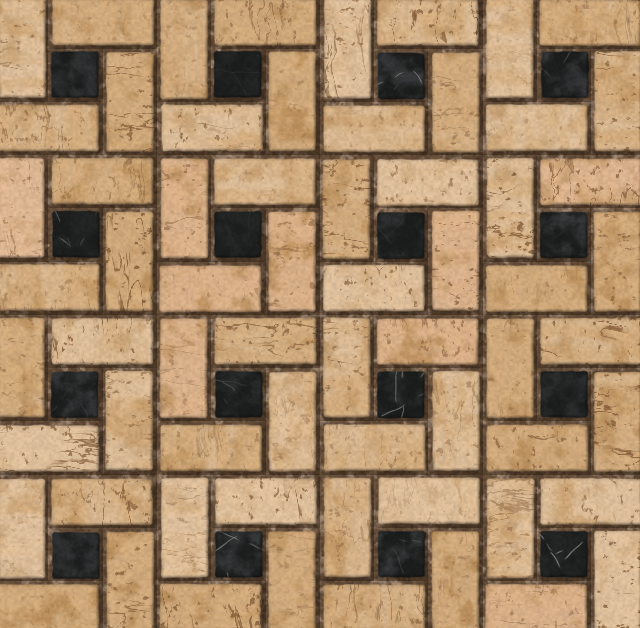
This texture is drawn by a Shadertoy shader. Its source:

```glsl
// Pinwheel mosaic: tumbled travertine bricks turning around small black stone squares.

const vec2 REPEATS = vec2(3.93, 3.93);       // pinwheels across and down
const vec2 ORIGIN = vec2(0.036, 0.029);      // offset of the first pinwheel
const float HALF_JOINT = 0.066;              // in thirds of a pinwheel
const float CORNER = 0.055;
const float JITTER = 0.035;                  // laying inaccuracy
const vec3 PALE = vec3(0.87, 0.75, 0.61);
const vec3 SAND = vec3(0.81, 0.66, 0.48);
const vec3 OCHRE = vec3(0.71, 0.54, 0.34);
const vec3 ROSE = vec3(0.87, 0.70, 0.56);
const vec3 VEIN = vec3(0.50, 0.35, 0.21);
const vec3 BLACK_STONE = vec3(0.105, 0.11, 0.108);
const vec3 SLATE = vec3(0.21, 0.215, 0.22);
const vec3 SCRATCH = vec3(0.48, 0.48, 0.47);
const vec3 GROUT_DARK = vec3(0.25, 0.18, 0.12);
const vec3 GROUT = vec3(0.39, 0.30, 0.22);
const vec3 GROUT_LIGHT = vec3(0.62, 0.53, 0.45);

float hash(vec2 p) {
    vec3 a = fract(p.xyx * 0.1031);
    a += dot(a, a.yzx + 33.33);
    return fract((a.x + a.y) * a.z);
}

float noise(vec2 p) {
    vec2 i = floor(p), f = fract(p);
    f = f * f * (3.0 - 2.0 * f);
    return mix(mix(hash(i), hash(i + vec2(1, 0)), f.x),
               mix(hash(i + vec2(0, 1)), hash(i + vec2(1, 1)), f.x), f.y);
}

float fbm(vec2 p) {
    float sum = 0.0, amp = 0.5;
    for (int i = 0; i < 4; i++) {
        sum += amp * noise(p);
        p = mat2(1.6, 1.2, -1.2, 1.6) * p + 7.3;
        amp *= 0.5;
    }
    return sum / 0.9375;
}

// Finds the tile holding q (0..3, y down): centre, half size, index; 4 is the black square
float pinwheel(vec2 q, out vec2 centre, out vec2 halfSize) {
    if (q.x < 1.0 && q.y < 2.0) { centre = vec2(0.5, 1.0); halfSize = vec2(0.5, 1.0); return 0.0; }
    if (q.x >= 1.0 && q.y < 1.0) { centre = vec2(2.0, 0.5); halfSize = vec2(1.0, 0.5); return 1.0; }
    if (q.x >= 2.0) { centre = vec2(2.5, 2.0); halfSize = vec2(0.5, 1.0); return 2.0; }
    if (q.y >= 2.0) { centre = vec2(1.0, 2.5); halfSize = vec2(1.0, 0.5); return 3.0; }
    centre = vec2(1.5); halfSize = vec2(0.5);
    return 4.0;
}

float roundedBox(vec2 p, vec2 halfSize, float r) {
    vec2 d = abs(p) - halfSize + r;
    return length(max(d, 0.0)) + min(max(d.x, d.y), 0.0) - r;
}

// Banded stone; p.x runs along the brick, bands mostly cross it
vec3 travertine(vec2 p, vec2 key) {
    vec2 seed = 90.0 * vec2(hash(key + 3.1), hash(key + 8.7));
    float tone = hash(key + 1.7), wear = hash(key + 5.3);
    vec2 stretch = hash(key + 9.9) < 0.75 ? vec2(5.0, 1.1) : vec2(1.1, 5.0);
    vec2 bandPos = p * stretch + 0.9 * fbm(p * 2.5 + seed) + seed;
    float band = fbm(bandPos);
    vec3 col = mix(PALE, SAND, smoothstep(0.1, 0.75, tone + 0.9 * (band - 0.5)));
    col = mix(col, ROSE, 0.6 * step(0.85, hash(key + 2.2)));
    col = mix(col, OCHRE, smoothstep(0.48, 0.8, fbm(p * 3.0 + seed)) * (0.25 + 0.65 * tone));
    // Wandering brown veins, only in patches
    float ridge = abs(fbm(bandPos * 0.8 + 31.0) - 0.5);
    float patches = smoothstep(0.42, 0.7, noise(p * 1.8 + seed + 17.0));
    col = mix(col, VEIN, (1.0 - smoothstep(0.0, 0.028, ridge)) * patches * (0.15 + 0.7 * wear));
    // Pits and fine grain
    float pits = smoothstep(0.67, 0.8, fbm(p * vec2(11.0, 8.0) + seed));
    col = mix(col, VEIN, pits * (0.25 + 0.55 * wear));
    return col * (0.95 + 0.1 * noise(p * 22.0 + seed)) * (0.97 + 0.06 * band);
}

vec3 blackStone(vec2 p, vec2 key) {
    vec2 seed = 70.0 * vec2(hash(key + 4.4), hash(key + 6.1));
    float cloud = fbm(p * 4.0 + seed);
    vec3 col = mix(BLACK_STONE, SLATE, smoothstep(0.3, 0.8, cloud) * (0.2 + 0.9 * hash(key)));
    // Fine scratches
    for (float i = 0.0; i < 4.0; i++) {
        float a = 3.14 * hash(key + i * 2.3 + 0.5);
        float dist = abs(dot(p, vec2(cos(a), sin(a))) + 0.6 * hash(key + i * 3.7) - 0.3
                         + 0.06 * (noise(p * 5.0 + seed) - 0.5));
        float broken = smoothstep(0.5, 0.75, noise(p * 4.0 + seed + i * 9.0));
        col = mix(col, SCRATCH, (1.0 - smoothstep(0.0, 0.022, dist)) * broken * hash(key + 7.7));
    }
    return col * (0.92 + 0.16 * noise(p * 24.0 + seed));
}

void mainImage(out vec4 fragColor, in vec2 fragCoord) {
    vec2 uv = fragCoord / iResolution.xy;
    vec2 grid = vec2(uv.x, 1.0 - uv.y) * REPEATS + ORIGIN;
    vec2 wall = grid * 3.0, centre, halfSize;
    float index = pinwheel(fract(grid) * 3.0, centre, halfSize);
    vec2 key = floor(grid) * 7.0 + vec2(index * 1.37, index * 2.11) + 11.0;
    vec2 p = fract(grid) * 3.0 - centre;
    p -= JITTER * (vec2(hash(key + 0.3), hash(key + 0.9)) - 0.5);

    // Slightly chipped outline
    float d = roundedBox(p, halfSize - HALF_JOINT, CORNER);
    d += 0.022 * (noise(wall * 8.0) - 0.5);
    float pixel = 3.0 * REPEATS.y / iResolution.y;

    // Grout: shaded below and right of each tile, with pale crumbs
    vec2 side = p / halfSize;
    float lee = smoothstep(-0.3, 0.3, max(side.x, side.y) - max(-side.x, -side.y));
    vec3 grout = mix(GROUT, GROUT_DARK, lee * 0.8);
    grout = mix(grout, GROUT_LIGHT, smoothstep(0.5, 0.75, fbm(wall * 7.0)) * (0.8 - 0.5 * lee));
    grout *= 0.8 + 0.35 * noise(wall * 20.0);

    vec2 along = halfSize.y > halfSize.x ? p.yx : p;
    vec3 tile = index > 3.5 ? blackStone(p, key) : travertine(along, key);
    float bevel = smoothstep(-0.07, 0.01, d);
    tile *= 1.0 - bevel * (0.1 + 0.3 * lee);

    fragColor = vec4(mix(grout, tile, 1.0 - smoothstep(-pixel, pixel, d)), 1.0);
}
```
